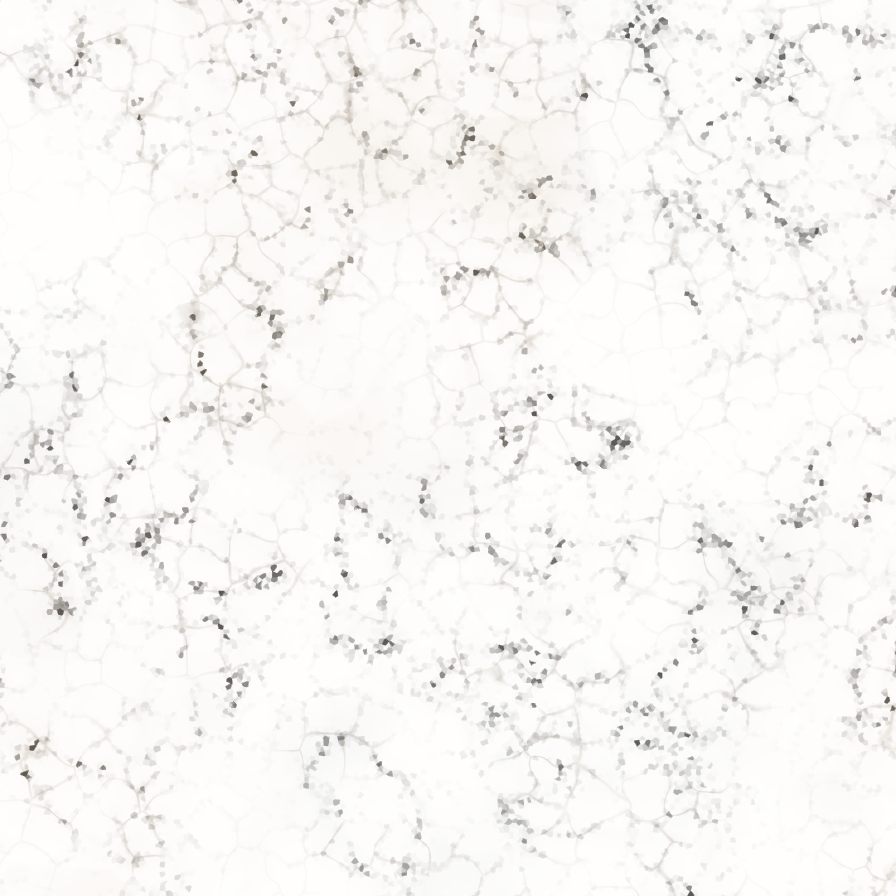
A Shadertoy shader for this texture:

```glsl
const vec3 WHITE = vec3(1.0, 0.997, 0.993);
const vec3 CREAM = vec3(0.962, 0.940, 0.915);
const vec3 COOL_GREY = vec3(0.950, 0.949, 0.950);
const vec3 WARM_MINERAL = vec3(0.27, 0.22, 0.16);
const vec3 GREY_MINERAL = vec3(0.22, 0.22, 0.22);
const float LOOP_SCALE = 6.8;

float hash(vec2 p) {
    vec3 q = fract(p.xyx * vec3(0.1031, 0.1030, 0.0973));
    q += dot(q, q.yzx + 33.33);
    return fract((q.x + q.y) * q.z);
}

vec2 hash2(vec2 p) {
    return vec2(hash(p + 17.3), hash(p + 71.9));
}

float noise(vec2 p) {
    vec2 i = floor(p), f = fract(p);
    f = f * f * (3.0 - 2.0 * f);
    float low = mix(hash(i), hash(i + vec2(1, 0)), f.x);
    float high = mix(hash(i + vec2(0, 1)), hash(i + vec2(1, 1)), f.x);
    return mix(low, high, f.y);
}

float fbm(vec2 p) {
    float sum = 0.0, gain = 0.53;
    for (int i = 0; i < 4; i++) {
        sum += gain * noise(p);
        p = mat2(1.6, 1.2, -1.2, 1.6) * p + 7.7;
        gain *= 0.5;
    }
    return sum;
}

// Two closest cell sites; returns the distance gap between them
float cells(vec2 p, out vec2 nearest, out vec2 second) {
    vec2 base = floor(p);
    float d1 = 9.0, d2 = 9.0;
    nearest = second = base;
    for (int y = -1; y <= 1; y++)
    for (int x = -1; x <= 1; x++) {
        vec2 id = base + vec2(x, y);
        vec2 site = id + 0.04 + 0.92 * hash2(id);
        float d = length(site - p);
        if (d < d1) {
            d2 = d1; second = nearest;
            d1 = d; nearest = site;
        } else if (d < d2) {
            d2 = d; second = site;
        }
    }
    return d2 - d1;
}

// Distance to scattered, bent oval loops
float loopDistance(vec2 p, float scale) {
    vec2 q = p * scale;
    q += 0.6 * (vec2(fbm(p * 22.0), fbm(p * 22.0 + 40.0)) - 0.5);
    vec2 base = floor(q);
    float closest = 1.0;
    for (int y = -1; y <= 1; y++)
    for (int x = -1; x <= 1; x++) {
        vec2 id = base + vec2(x, y);
        float angle = 6.2832 * hash(id + 5.1);
        float c = cos(angle), s = sin(angle);
        vec2 local = mat2(c, -s, s, c) * (q - id - 0.2 - 0.6 * hash2(id));
        vec2 radii = vec2(0.56, 0.23) * (0.75 + 0.5 * hash(id + 9.4));
        float d = abs(length(local / radii) - 1.0) * radii.y;
        if (hash(id + 2.6) < 0.8) closest = min(closest, d);
    }
    return closest;
}

// Fine cracks along bent cell borders
float hairlines(vec2 p, float scale, float width) {
    vec2 a, b;
    vec2 bend = vec2(noise(p * 40.0), noise(p * 40.0 + 11.0)) - 0.5;
    float gap = cells((p + 0.02 * bend) * scale, a, b);
    return 1.0 - smoothstep(0.0, width, gap);
}

// Darkness of one grain: strong on loops, pale on the cracks beside them
float grainTone(vec2 site, float scale) {
    vec2 p = site / scale;
    float d = loopDistance(p, LOOP_SCALE);
    float patches = smoothstep(0.3, 0.7, noise(p * 30.0 + 3.0));
    float pick = hash(floor(site * 13.0));
    float core = exp(-d * d / 0.0005) * patches * pow(pick, 2.8) * 0.95;
    float side = hairlines(p, 23.0, 0.22) * exp(-d / 0.15) * pow(pick, 3.0) * 0.35;
    return min(core + side, 0.82);
}

float grains(vec2 p, float scale) {
    vec2 a, b;
    float gap = cells(p * scale, a, b);
    float inside = 0.5 + 0.5 * smoothstep(0.0, 0.25, gap);
    return mix(grainTone(b, scale), grainTone(a, scale), inside);
}

// Cloudy tint broken into straight-edged facets
float facets(vec2 p, float scale) {
    vec2 a, b;
    float gap = cells(p * scale, a, b);
    float inside = 0.5 + 0.5 * smoothstep(0.0, 0.04, gap);
    float tone = mix(hash(floor(b * 31.0)), hash(floor(a * 31.0)), inside);
    return tone * smoothstep(0.35, 0.8, fbm(p * 6.0 + 2.0));
}

void mainImage(out vec4 fragColor, in vec2 fragCoord) {
    vec2 p = fragCoord / min(iResolution.x, iResolution.y);
    float cool = smoothstep(0.5, 0.8, noise(p * 2.6 + 12.0));
    float nearLoop = exp(-loopDistance(p, LOOP_SCALE) / 0.12);

    // Pale stone
    float tint = 0.6 * facets(p, 9.0) + 0.45 * nearLoop * fbm(p * 34.0);
    vec3 color = mix(WHITE, mix(CREAM, COOL_GREY, cool), tint);

    // Faint cracks
    float crack = hairlines(p, 23.0, 0.11) * smoothstep(0.3, 0.75, noise(p * 19.0));
    color *= 1.0 - vec3(0.09, 0.105, 0.125) * crack * (0.15 + nearLoop);

    // Mineral grains
    vec3 mineral = mix(WARM_MINERAL, GREY_MINERAL, 0.3 + 0.7 * cool);
    color = mix(color, mineral, grains(p, 185.0));
    fragColor = vec4(color, 1.0);
}
```
